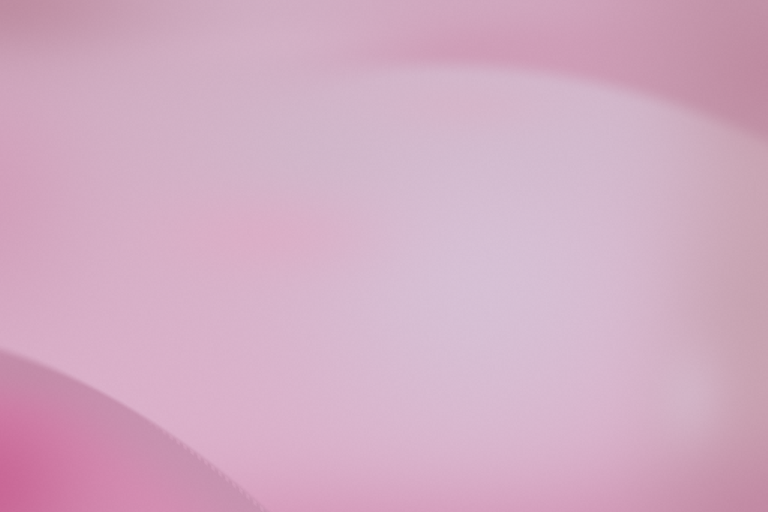
Write a WebGL 1 fragment shader that draws this background.

```glsl
precision highp float;

uniform vec2 u_resolution;

float hash(vec2 p) {
  vec3 q = fract(vec3(p.xyx) * 0.1031);
  q += dot(q, q.yzx + 33.33);
  return fract((q.x + q.y) * q.z);
}

// Soft elliptical falloff, 1 at the centre
float glow(vec2 p, vec2 centre, vec2 radius) {
  vec2 d = (p - centre) / radius;
  return exp(-dot(d, d));
}

vec3 backdrop(vec2 p) {
  vec3 col = mix(vec3(0.86, 0.69, 0.79), vec3(0.82, 0.69, 0.77), smoothstep(0.1, 0.9, p.y));

  // Rosy left side and lower rim
  col = mix(col, vec3(0.82, 0.61, 0.72), 0.8 * glow(p, vec2(-0.03, 0.62), vec2(0.13, 0.25)));
  col = mix(col, vec3(0.83, 0.56, 0.70), 0.85 * glow(p, vec2(0.55, -0.06), vec2(0.6, 0.13)));

  // Dusty right side
  col = mix(col, vec3(0.78, 0.63, 0.68), 0.9 * smoothstep(0.76, 1.0, p.x));
  col = mix(col, vec3(0.76, 0.61, 0.66), 0.5 * glow(p, vec2(0.97, 0.40), vec2(0.09, 0.14)));
  col = mix(col, vec3(0.75, 0.50, 0.62), 0.8 * glow(p, vec2(1.03, -0.03), vec2(0.22, 0.17)));

  // Pale lilac centre
  col = mix(col, vec3(0.84, 0.755, 0.835), 0.95 * glow(p, vec2(0.63, 0.46), vec2(0.25, 0.36)));
  col = mix(col, vec3(0.82, 0.735, 0.81), 0.6 * glow(p, vec2(0.70, 0.74), vec2(0.22, 0.14)));
  col = mix(col, vec3(0.81, 0.72, 0.79), 0.5 * glow(p, vec2(0.41, 0.71), vec2(0.12, 0.12)));
  col = mix(col, vec3(0.83, 0.73, 0.80), 0.6 * glow(p, vec2(0.895, 0.23), vec2(0.045, 0.09)));

  // Pink blushes
  col = mix(col, vec3(0.87, 0.67, 0.77), 0.6 * glow(p, vec2(0.34, 0.54), vec2(0.14, 0.08)));
  col = mix(col, vec3(0.85, 0.69, 0.77), 0.4 * glow(p, vec2(0.61, 0.79), vec2(0.11, 0.05)));
  return col;
}

// Blurred drape along the top
vec3 topDrape(vec3 col, vec2 p) {
  float edge = 0.873 - 0.8 * (p.x - 0.57) * (p.x - 0.57);
  float blur = 0.025 + 0.05 * smoothstep(0.55, 0.3, p.x);
  float inside = smoothstep(-blur, blur, p.y - edge);
  vec3 cloth = mix(vec3(0.81, 0.62, 0.72), vec3(0.76, 0.58, 0.66), smoothstep(0.7, 1.0, p.x));
  float upperFade = mix(1.0, 0.55, smoothstep(0.91, 1.0, p.y) * smoothstep(0.95, 0.6, p.x));
  col = mix(col, cloth, inside * upperFade * smoothstep(0.3, 0.62, p.x));

  // Pale band and darker corners
  float band = p.y - 0.91 - 0.12 * (p.x - 0.3);
  col = mix(col, vec3(0.84, 0.71, 0.79), 0.5 * exp(-band * band / 0.0015) * glow(p, vec2(0.32, 0.92), vec2(0.2)));
  col = mix(col, vec3(0.73, 0.53, 0.61), 0.85 * glow(p, vec2(-0.02, 1.0), vec2(0.22, 0.12)));
  col = mix(col, vec3(0.74, 0.52, 0.61), 0.55 * glow(p, vec2(1.02, 0.86), vec2(0.1, 0.12)));
  return col;
}

// Sharper petal in the lower left, with a stitched rim
vec3 cornerPetal(vec3 col, vec2 p) {
  float slope = 0.47 + 2.5 * p.x;
  float depth = (0.318 - 0.47 * p.x - 1.25 * p.x * p.x - p.y) / sqrt(1.0 + slope * slope);
  vec3 petal = mix(vec3(0.78, 0.58, 0.69), vec3(0.83, 0.56, 0.70), smoothstep(0.0, 0.13, depth));
  petal = mix(petal, vec3(0.78, 0.38, 0.57), 0.9 * glow(p, vec2(-0.03, 0.04), vec2(0.13, 0.19)));
  petal = mix(petal, vec3(0.75, 0.55, 0.65), 0.5 * glow(p, vec2(0.03, 0.28), vec2(0.1, 0.05)));
  float softness = mix(0.012, 0.005, smoothstep(0.0, 0.15, p.x));
  col = mix(col, petal, smoothstep(-softness, softness, depth));

  float bead = abs(fract(p.x * 110.0) - 0.5);
  float stitch = smoothstep(0.4, 0.1, bead) * smoothstep(0.004, 0.001, abs(depth - 0.004));
  return col + 0.035 * stitch * smoothstep(0.17, 0.24, p.x);
}

void main() {
  vec2 p = gl_FragCoord.xy / u_resolution;
  vec3 col = cornerPetal(topDrape(backdrop(p), p), p);

  // Faint grain
  col += (hash(floor(p * vec2(512.0, 342.0))) - 0.5) * 0.008;
  gl_FragColor = vec4(clamp(col, 0.0, 1.0), 1.0);
}
```
